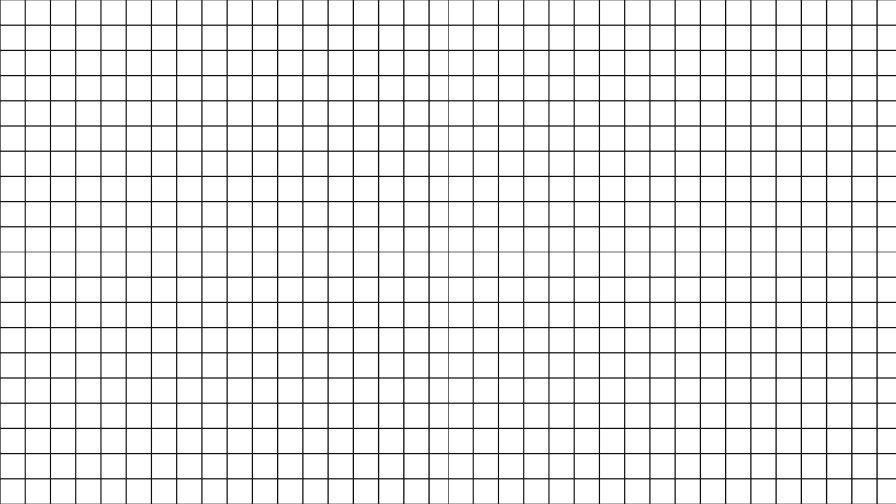
A WebGL 2 fragment shader for this pattern:

```glsl
#version 300 es
precision highp float;

uniform vec2 u_resolution;
out vec4 outColor;

const vec3 PAPER = vec3(1.0);
const vec3 INK = vec3(0.06);

// Lengths are fractions of the canvas height.
const vec2 SHEETS = vec2(2.0);         // sheets across and down
const vec2 CELLS = vec2(17.75, 10.0);  // cells per sheet; the last column is cut short
const float LINE_WIDTH = 0.00245;
const float SEAM_WIDTH = 0.00125;

// Share of a pixel covered by a line, with d from pixel centre to line centre.
float lineCoverage(float d, float width, float pixel) {
    float high = min(d + 0.5 * pixel, 0.5 * width);
    float low = max(d - 0.5 * pixel, -0.5 * width);
    return clamp((high - low) / pixel, 0.0, 1.0);
}

// Full lines inside each sheet, plus a thinner line where sheets join.
float ruledLines(float x, float sheet, float cells, float growth, float seamShift, float pixel) {
    float t = mod(x, sheet);
    float pitch = sheet / cells;
    float index = clamp(round(t / pitch), 1.0, ceil(cells) - 1.0);
    float width = LINE_WIDTH * (1.0 + growth * (index / cells - 0.5));
    float inner = lineCoverage(t - index * pitch, width, pixel);
    float seam = lineCoverage(t - sheet * round(t / sheet) - seamShift, SEAM_WIDTH, pixel);
    return max(inner, seam);
}

void main() {
    vec2 position = gl_FragCoord.xy / u_resolution.y;
    vec2 sheet = u_resolution / u_resolution.y / SHEETS;
    float pixel = 1.0 / u_resolution.y;

    // Upright lines thicken slightly across each sheet.
    float upright = ruledLines(position.x, sheet.x, CELLS.x, 0.2, 0.5 * SEAM_WIDTH, pixel);
    float level = ruledLines(position.y, sheet.y, CELLS.y, 0.0, 0.0, pixel);

    float ink = 1.0 - (1.0 - upright) * (1.0 - level);
    outColor = vec4(mix(PAPER, INK, ink), 1.0);
}
```
